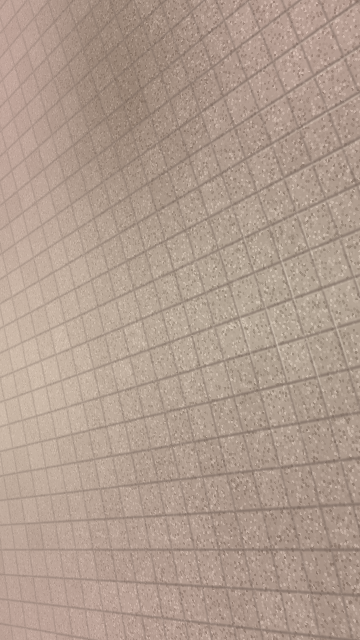
This texture is drawn by a WebGL 2 fragment shader. Its source:

```glsl
#version 300 es
precision highp float;

uniform vec2 u_resolution;
out vec4 fragColor;

const vec3 BASE  = vec3(0.66, 0.58, 0.53);
const vec3 CREAM = vec3(0.82, 0.75, 0.68);
const vec3 SAND  = vec3(0.71, 0.655, 0.59);
const vec3 ROSE  = vec3(0.77, 0.66, 0.62);
const vec3 SHADE = vec3(0.57, 0.49, 0.43);
const vec3 GROUT = vec3(0.52, 0.445, 0.405);
const vec3 SHINE = vec3(0.86, 0.81, 0.75);

vec2 hash2(vec2 p) {
  vec3 q = fract(vec3(p.xyx) * vec3(0.1031, 0.1030, 0.0973));
  q += dot(q, q.yzx + 33.33);
  return fract((q.xx + q.yz) * q.zy);
}

// Soft elliptical pool of light
float pool(vec2 p, vec2 centre, vec2 size) {
  vec2 d = (p - centre) / size;
  return exp(-dot(d, d));
}

// Smooth line at every whole number of c
float gridLine(float c, float halfWidth, float blur) {
  float d = abs(fract(c + 0.5) - 0.5);
  return 1.0 - smoothstep(halfWidth - blur, halfWidth + blur, d);
}

// Cellular flecks: signed tone of the nearest grain, fading with distance
float flecks(vec2 p) {
  vec2 cell = floor(p);
  float nearest = 9.0;
  float tone = 0.0;
  for (int j = -1; j <= 1; j++) {
    for (int i = -1; i <= 1; i++) {
      vec2 id = cell + vec2(i, j);
      float d = length(id + hash2(id) - p);
      if (d < nearest) {
        nearest = d;
        tone = hash2(id + 71.0).x * 2.0 - 1.0;
      }
    }
  }
  return tone * abs(tone) * (1.0 - smoothstep(0.25, 0.75, nearest));
}

// Floor seen at a slant: x is the column, y is the row
vec2 floorGrid(vec2 p) {
  float bend = 0.0768 * (p.y - 0.5) * (p.y - 0.5);
  float column = 0.65 - 8.65 * (p.y + 3.906) / (p.x + bend + 0.911);
  float row = 16.95 * (p.y - 0.859) / (p.x + 0.651);
  return vec2(column, row);
}

// Uneven room light over the tiles
vec3 lighting(vec2 p) {
  vec3 c = BASE;
  c = mix(c, SAND, 0.9 * pool(p, vec2(0.40, 0.48), vec2(0.32, 0.20)));
  c = mix(c, CREAM, 0.9 * pool(p, vec2(0.0, 0.56), vec2(0.23, 0.30)));
  c = mix(c, ROSE, 0.9 * pool(p, vec2(0.0, 0.08), vec2(0.12, 0.34)));
  c = mix(c, ROSE, 0.7 * pool(p, vec2(0.06, 1.0), vec2(0.32, 0.18)));
  c = mix(c, ROSE, 0.6 * pool(p, vec2(0.48, 0.0), vec2(0.20, 0.20)));
  return mix(c, SHADE, 0.65 * pool(p, vec2(0.19, 0.12), vec2(0.10, 0.20)));
}

void main() {
  vec2 p = gl_FragCoord.xy / u_resolution.y;
  p.y = 1.0 - p.y;
  vec2 grid = floorGrid(p);
  vec2 blur = fwidth(grid) * 0.8 + 0.012;
  float focus = smoothstep(-0.05, 0.38, p.x);

  // Speckled tiles with slight differences in tone
  vec3 color = lighting(p);
  color += (hash2(floor(grid)).x - 0.5) * 0.025;
  color += flecks(grid * 13.0) * mix(0.03, 0.12, focus);

  // Grout, softer towards the far side
  float columns = gridLine(grid.x, 0.032, blur.x);
  float rows = gridLine(grid.y, 0.034, blur.y);
  float joint = max(columns * 0.72, rows * 0.9) * mix(0.5, 0.9, focus);
  color = mix(color, mix(GROUT, color * 0.78, 0.4), joint);

  // Glints on the tile edges
  float gleam = pool(p, vec2(0.46, 0.50), vec2(0.13, 0.16));
  float rim = pool(p, vec2(0.54, 0.16), vec2(0.16, 0.20));
  float columnEdge = gridLine(grid.x - 0.055, 0.018, blur.x * 0.8);
  float rowEdge = gridLine(grid.y - 0.06, 0.018, blur.y * 0.8);
  float patchy = 0.55 + 0.45 * sin(grid.y * 2.3 + sin(grid.x * 1.7) * 2.0);
  float glint = columnEdge * gleam * patchy + rowEdge * (0.5 * rim + 0.25 * gleam);
  color = mix(color, SHINE, 0.85 * clamp(glint, 0.0, 1.0));

  fragColor = vec4(color, 1.0);
}
```
